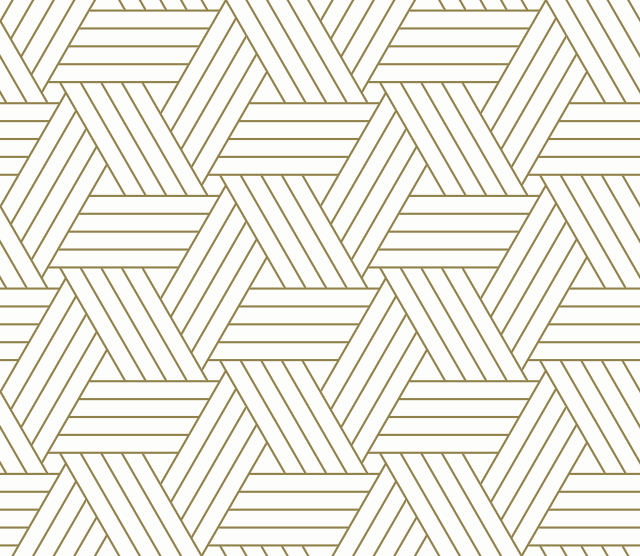
Write a Shadertoy shader that draws this pattern.

```glsl
// Triaxial weave: hatched parallelogram blocks in three directions around small hexagons.

const float SQRT3 = 1.7320508;
const vec2 REPEATS = vec2(2.0, 3.0);          // whole repeats across and down
const vec2 CELL = vec2(SQRT3, 1.0);           // centred rectangular cell
const vec2 WEAVE_CENTER = vec2(0.668, 0.0);   // six-fold centre, in cells
const float LINE_GAP = 0.0965;                // distance between hatch lines
const float LINE_WIDTH = 0.0114;
const vec3 PAPER = vec3(0.992, 0.992, 0.985);
const vec3 INK = vec3(0.565, 0.505, 0.29);

// Distance to the five staggered segments of one block centred at the origin
float blockDistance(vec2 p, float gap, float halfLength) {
    float row = clamp(round(p.y / gap), -2.0, 2.0) * gap;
    float overshoot = max(abs(p.x - row / SQRT3) - halfLength, 0.0);
    return length(vec2(overshoot, p.y - row));
}

// Distance to the blocks of one direction, repeated at cell corners and centres
float blockLattice(vec2 p, float gap) {
    // Each block spans one crossing strand and the openings on both sides
    float halfLength = (1.0 - 4.0 * gap) / SQRT3;
    vec2 corner = mod(p + 0.5 * CELL, CELL) - 0.5 * CELL;
    vec2 middle = mod(p, CELL) - 0.5 * CELL;
    return min(blockDistance(corner, gap, halfLength),
               blockDistance(middle, gap, halfLength));
}

// Distance to all strands: one lattice turned by thirds of a circle
float weaveDistance(vec2 p, float gap) {
    const mat2 THIRD_TURN = mat2(-0.5, 0.5 * SQRT3, -0.5 * SQRT3, -0.5);
    float dist = 1.0;
    for (int i = 0; i < 3; i++) {
        dist = min(dist, blockLattice(p - 0.25 * CELL, gap));
        p = THIRD_TURN * p;
    }
    return dist;
}

void mainImage(out vec4 fragColor, in vec2 fragCoord) {
    vec2 cells = fragCoord / iResolution.xy * REPEATS;
    vec2 p = (cells - WEAVE_CENTER) * CELL;
    float pixel = REPEATS.y / iResolution.y;

    float dist = weaveDistance(p, LINE_GAP);
    float coverage = clamp(0.5 + (0.5 * LINE_WIDTH - dist) / pixel, 0.0, 1.0);
    fragColor = vec4(mix(PAPER, INK, coverage), 1.0);
}
```
